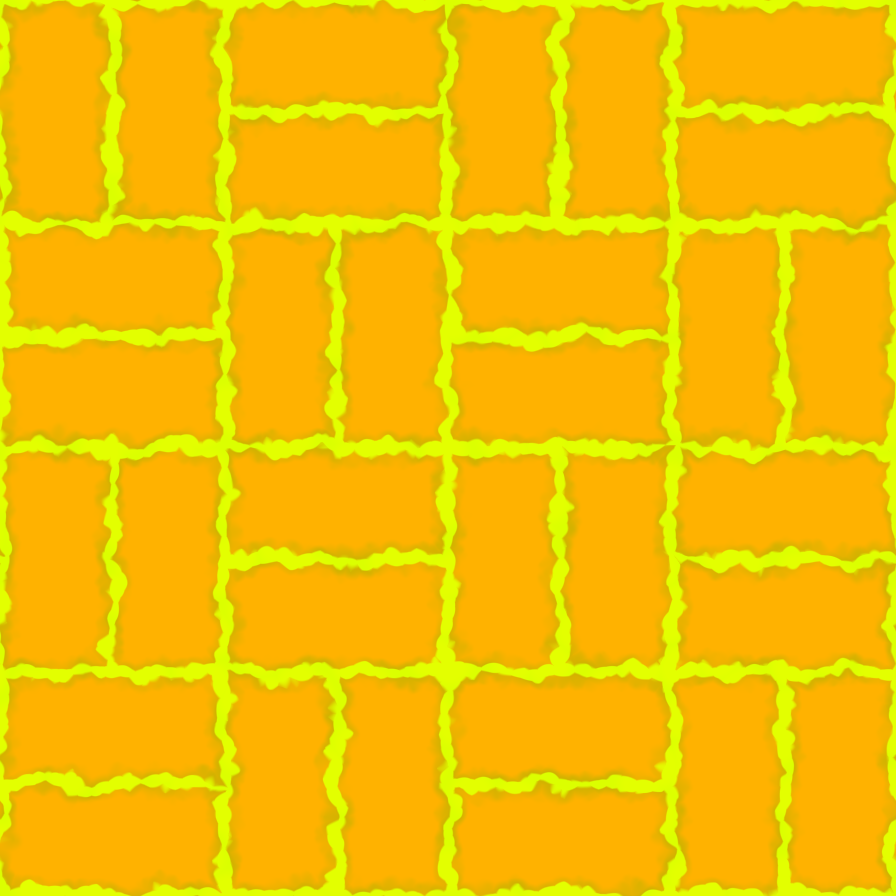
Write a Shadertoy shader that draws this pattern.

```glsl
// Basket-weave paving: paired orange bricks with ragged lime joints, four cells each way.

vec2 hash2(vec2 p) {
    return fract(sin(vec2(dot(p, vec2(127.1, 311.7)), dot(p, vec2(269.5, 183.3)))) * 43758.5);
}

// Distance to the nearest scattered point, less its mean; wraps over the unit square
float cellular(vec2 uv, float count, float seed) {
    vec2 p = uv * count, base = floor(p);
    float nearest = 4.0;
    for (int y = -1; y <= 1; y++)
    for (int x = -1; x <= 1; x++) {
        vec2 site = base + vec2(x, y);
        vec2 toPoint = site + hash2(mod(site, count) + seed) - p;
        nearest = min(nearest, dot(toPoint, toPoint));
    }
    return sqrt(nearest) - 0.45;
}

// Slow drift of the joints, in whole waves per canvas
vec2 drift(vec2 uv) {
    vec2 a = 6.2831853 * uv;
    return 0.010 * sin(a.yx * 7.0 + 2.0 * sin(a * 3.0) + vec2(0.4, 2.1))
         + 0.008 * sin(a.yx * 13.0 + 2.0 * sin(a * 5.0) + vec2(3.7, 1.2));
}

// Distance from a point to the edge of its brick, in cells
float brickEdge(vec2 p) {
    vec2 cell = floor(p), q = p - cell;
    bool stacked = mod(cell.x + cell.y, 2.0) < 0.5;
    if (!stacked) q = q.yx;
    q.y = mod(q.y, 0.5);
    vec2 inset = min(q, vec2(1.0, 0.5) - q);
    return min(inset.x, inset.y);
}

void mainImage(out vec4 fragColor, in vec2 fragCoord) {
    vec2 uv = fragCoord / iResolution.xy;

    // Wobble the joints, then roughen each side of them
    float patches = cellular(uv, 22.0, 5.0);
    float chips = cellular(uv, 58.0, 17.0);
    vec2 wobble = vec2(cellular(uv, 26.0, 31.0), cellular(uv, 26.0, 47.0));
    float edge = brickEdge(uv * 4.0 + drift(uv) + 0.05 * wobble);
    float d = edge - 0.027 + 0.022 * patches + 0.036 * chips;

    // Brick face, with uneven dark soiling beside the joints
    float soil = (1.0 - smoothstep(0.0, 0.055, d)) * clamp(0.75 + 1.2 * patches, 0.25, 1.0);
    vec3 brick = mix(vec3(1.0, 0.70, 0.0), vec3(0.82, 0.70, 0.0), soil);

    vec3 joint = mix(vec3(0.89, 1.0, 0.0), vec3(0.86, 1.0, 0.0), smoothstep(-0.1, 0.25, patches));

    float soft = 4.0 / iResolution.y + 0.002;
    fragColor = vec4(mix(joint, brick, smoothstep(-soft, soft, d)), 1.0);
}
```
